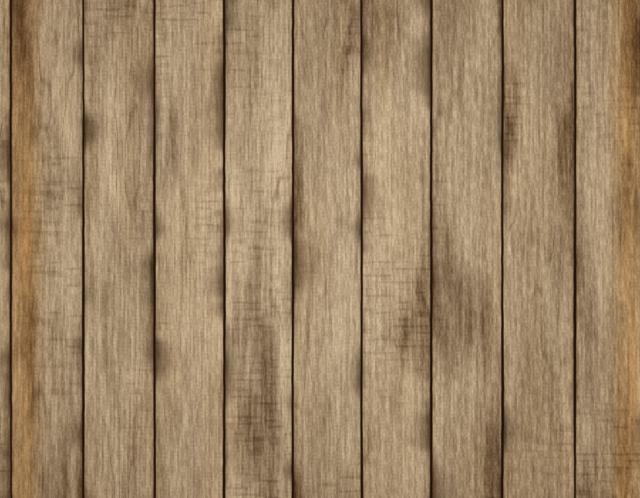
Reproduce this texture procedurally as a Shadertoy shader.

```glsl
// Weathered upright wooden planks with scorched edges, dark gaps and sawn grain.
#define PITCH 0.1102
#define FIRST_GAP 0.0169
#define GAP_HALF_WIDTH 0.0015
#define SPACING_DRIFT 0.0042
#define EDGE_WOBBLE 0.010
#define SCORCH_REACH 0.014
#define SMOKE_STRENGTH 0.55
#define FIBRE_STRENGTH 0.30
#define LIGHT_WOOD vec3(0.76, 0.67, 0.54)
#define DARK_WOOD vec3(0.33, 0.24, 0.15)
#define GAP_COLOUR vec3(0.13, 0.07, 0.03)

const vec3 WARM_TINT = vec3(1.0, 0.86, 0.66);

float hash(vec2 p) {
    return fract(sin(dot(p, vec2(127.1, 311.7))) * 43758.5453);
}

float noise(vec2 p) {
    vec2 cell = floor(p), f = fract(p);
    f = f * f * (3.0 - 2.0 * f);
    return mix(mix(hash(cell), hash(cell + vec2(1, 0)), f.x),
               mix(hash(cell + vec2(0, 1)), hash(cell + vec2(1, 1)), f.x), f.y);
}

float fbm(vec2 p) {
    float sum = 0.0, amplitude = 0.533;
    for (int i = 0; i < 4; i++) {
        sum += amplitude * noise(p);
        p = p * 2.03 + 17.3;
        amplitude *= 0.5;
    }
    return sum;
}

// Plank coordinate: whole part is the plank number, fraction runs across it.
float plankCoord(vec2 p) {
    float x = p.x - FIRST_GAP;
    x -= SPACING_DRIFT * sin(6.2832 * x / (8.0 * PITCH));
    float q = x / PITCH;
    float seam = floor(q + 0.5) * 7.3;
    float wobble = noise(vec2(p.y * 6.0, seam)) + 0.6 * noise(vec2(p.y * 70.0, seam + 3.0));
    return q + EDGE_WOBBLE * (wobble - 0.8);
}

// Brightness of the bare wood, 0 dark to 1 light.
float woodTone(vec2 p, vec2 seed) {
    vec2 s = p + seed;

    // Broad stains, smoky patches and plank-to-plank variation
    float tone = 0.84 + 0.08 * (hash(seed) - 0.5);
    tone += 0.50 * (fbm(s * vec2(28.0, 4.0)) - 0.5);
    tone -= SMOKE_STRENGTH * smoothstep(0.50, 0.85, fbm(s * vec2(24.0, 4.0) + 31.0));

    // Long fibres, short pores and a fine tooth
    tone += FIBRE_STRENGTH * (noise(s * vec2(330.0, 17.0)) - 0.5);
    tone += 0.24 * (noise(s * vec2(450.0, 90.0)) - 0.5);
    tone += 0.16 * (noise(s * vec2(420.0, 330.0)) - 0.5);

    // Flame-shaped growth lines along contours of stretched noise
    float ring = abs(fract(6.0 * fbm(s * vec2(13.0, 2.2) + 57.0)) - 0.5);
    float ringMask = smoothstep(0.42, 0.7, noise(s * vec2(14.0, 5.0) + 83.0));
    tone -= 0.18 * ringMask * (1.0 - smoothstep(0.0, 0.12, ring));

    // Patches of faint crosswise saw marks
    float sawMask = smoothstep(0.45, 0.8, noise(s * vec2(9.0, 6.0) + 11.0));
    tone -= 0.15 * sawMask * smoothstep(0.5, 0.9, noise(s * vec2(35.0, 190.0)));
    return tone;
}

void mainImage(out vec4 fragColor, in vec2 fragCoord) {
    vec2 uv = fragCoord / iResolution.xy;
    vec2 p = fragCoord / iResolution.x;
    float pixel = 1.0 / iResolution.x;

    float q = plankCoord(p);
    float plank = floor(q), across = fract(q);
    float edge = min(across, 1.0 - across) * PITCH;
    vec2 seed = vec2(plank + 3.0, 1.7 * plank + 5.0);

    // Wood, brighter towards the middle of the canvas
    vec2 centred = uv - 0.5;
    float tone = woodTone(p, seed) + 0.08 - 0.65 * dot(centred, centred);
    vec3 colour = mix(DARK_WOOD, LIGHT_WOOD, clamp(tone, -0.1, 1.12));

    // Warm streaks near both ends and faint warmth elsewhere
    float streak = (abs(uv.x - 0.51) - 0.472) / 0.022;
    float warmth = exp(-streak * streak) * (0.5 + 0.5 * noise(p * vec2(90.0, 5.0)));
    warmth += 0.10 * smoothstep(0.5, 0.8, noise((p + seed) * vec2(30.0, 5.0)));
    colour *= mix(vec3(1.0), WARM_TINT, min(warmth, 1.0));

    // Scorching spreads unevenly from each edge
    float side = step(0.5, across);
    float burn = fbm(vec2(p.y * 9.0, plank * 5.3 + side * 2.7));
    burn = smoothstep(0.38, 0.8, burn);
    float reach = 0.0016 + SCORCH_REACH * burn * burn;
    float scorch = (0.40 + 0.40 * burn) * exp(-edge / reach);
    colour = mix(colour, GAP_COLOUR * 1.3, scorch);

    // Dark gap between planks
    float gapWidth = GAP_HALF_WIDTH * (0.7 + 0.7 * noise(vec2(p.y * 6.0, floor(q + 0.5) * 4.1)));
    float gap = 1.0 - smoothstep(-pixel, pixel, edge - gapWidth);
    colour = mix(colour, GAP_COLOUR, gap);

    fragColor = vec4(clamp(colour, 0.0, 1.0), 1.0);
}
```
